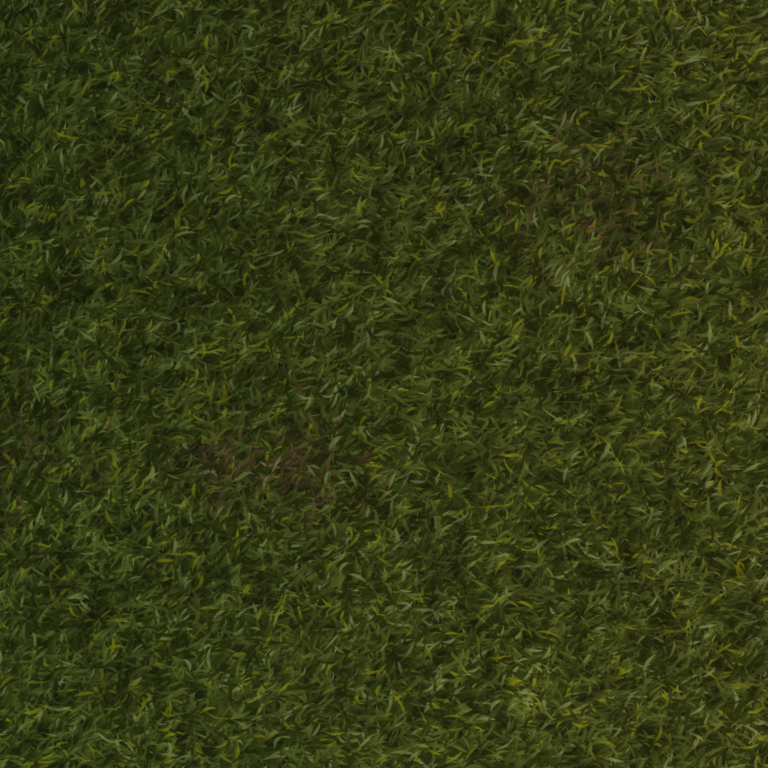
Give the GLSL for this texture, as a WebGL 1 fragment shader.

```glsl
precision highp float;

uniform vec2 u_resolution;

const int LAYERS = 14;
const float CELL = 0.022;
const float HALF_LENGTH = 0.0155;
const float HALF_WIDTH = 0.0021;
const float EDGE = 0.0015;
const float BEND = 0.0045;
const float OPACITY = 0.82;
const float YELLOW_SHARE = 0.05;
const float PALE_SHARE = 0.06;
const float CROSSING_SHARE = 0.25;
const vec3 SOIL = vec3(0.14, 0.16, 0.05);
const vec3 DARK_GREEN = vec3(0.115, 0.140, 0.032);
const vec3 LIGHT_GREEN = vec3(0.315, 0.350, 0.140);
const vec3 YELLOW = vec3(0.41, 0.41, 0.07);
const vec3 PALE = vec3(0.39, 0.43, 0.24);
const vec3 DRY = vec3(0.29, 0.23, 0.14);
const vec2 DRY_PATCH_A = vec2(0.36, 0.39);
const vec2 DRY_PATCH_B = vec2(0.77, 0.74);
const vec2 DRY_PATCH_C = vec2(0.00, 0.41);

vec3 hash3(vec2 p) {
  vec3 h = fract(vec3(p.xyx) * vec3(0.1031, 0.1030, 0.0973));
  h += dot(h, h.yzx + 33.33);
  return fract((h.xxy + h.yzz) * h.zyx);
}

float noise(vec2 p) {
  vec2 i = floor(p);
  vec2 f = fract(p);
  f = f * f * (3.0 - 2.0 * f);
  float low = mix(hash3(i).x, hash3(i + vec2(1.0, 0.0)).x, f.x);
  float high = mix(hash3(i + vec2(0.0, 1.0)).x, hash3(i + 1.0).x, f.x);
  return mix(low, high, f.y);
}

// Prevailing lean of the grass: steep at the upper left, flatter at the right
float lean(vec2 p) {
  return 0.5 + 0.35 * (p.y - 0.4) - 0.4 * (p.x - 0.4)
       + 0.8 * (noise(p * 7.0 + 31.0) - 0.5);
}

float patchMask(vec2 p, vec2 center, vec2 radius) {
  vec2 d = (p - center) / radius;
  return exp(-dot(d, d));
}

float dryness(vec2 p) {
  return 0.50 * patchMask(p, DRY_PATCH_A, vec2(0.11, 0.05))
       + 0.28 * patchMask(p, DRY_PATCH_B, vec2(0.10, 0.07))
       + 0.35 * patchMask(p, DRY_PATCH_C, vec2(0.06, 0.06));
}

vec3 bladeColor(vec3 pick, float dry) {
  vec3 color = mix(DARK_GREEN, LIGHT_GREEN, pow(pick.x, 1.15));
  color = mix(color, PALE, step(pick.y, PALE_SHARE));
  color = mix(color, YELLOW, step(1.0 - YELLOW_SHARE, pick.y));
  return mix(color, DRY * (0.6 + 0.6 * pick.x), step(pick.z, dry));
}

// Blends one curved, tapering blade over the colour below it
vec3 drawBlade(vec3 below, vec2 p, vec2 cell, vec2 shift, vec2 seed) {
  vec3 place = hash3(cell + seed);
  vec3 shape = hash3(cell + seed + 57.0);
  vec3 pick = hash3(cell + seed + 113.0);
  vec2 center = (cell + place.xy) * CELL - shift;

  float angle = lean(center) + 1.5 * (place.z + shape.x - 1.0);
  angle += step(shape.y, CROSSING_SHARE) * (0.8 + 1.4 * pick.z);
  vec2 dir = vec2(cos(angle), sin(angle));
  vec2 d = p - center;
  vec2 q = vec2(dot(d, dir), dot(d, vec2(-dir.y, dir.x)));

  float t = q.x / (HALF_LENGTH * mix(0.5, 1.0, shape.z));
  q.y += BEND * (2.0 * pick.x - 1.0) * t * t;
  float width = HALF_WIDTH * mix(0.65, 1.2, shape.x) * (1.0 - t * t);
  float cover = 1.0 - smoothstep(-EDGE, EDGE, abs(q.y) - width);
  cover *= 1.0 - smoothstep(0.85, 1.3, abs(t));

  vec3 color = bladeColor(pick.yzx, dryness(center));
  color *= 1.0 + 0.14 * clamp(t, -1.0, 1.0);
  return mix(below, color, cover * OPACITY);
}

void main() {
  vec2 p = gl_FragCoord.xy / min(u_resolution.x, u_resolution.y);
  vec3 color = SOIL * (0.7 + 0.6 * noise(p * 110.0));

  // Overlapping layers of scattered blades
  for (int layer = 0; layer < LAYERS; layer++) {
    vec2 seed = vec2(17.0, 41.0) * (float(layer) + 1.0);
    vec2 shift = hash3(seed).xy * CELL;
    vec2 home = floor((p + shift) / CELL);
    for (int y = -1; y <= 1; y++) {
      for (int x = -1; x <= 1; x++) {
        color = drawBlade(color, p, home + vec2(x, y), shift, seed);
      }
    }
  }

  // Shaded hollows, broad mottling and a slow drift of light
  float hollows = noise(p * 55.0 + 9.0);
  float mottle = noise(p * 16.0 + 71.0);
  color *= 0.80 + 0.26 * smoothstep(0.05, 0.7, hollows);
  color *= 0.93 + 0.14 * mottle;
  color *= 1.0 + 0.12 * (p.x - p.y);
  color.r *= 1.0 + 0.10 * (p.x - 0.5);
  gl_FragColor = vec4(color, 1.0);
}
```
